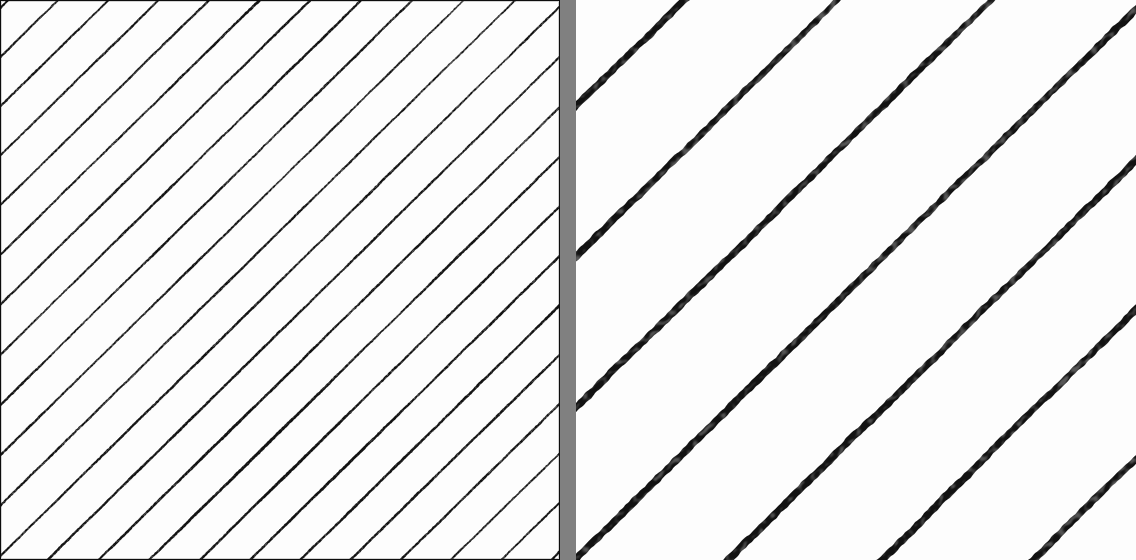
Left, the full canvas; right, a detail of the centre.
This pattern is drawn by a WebGL 1 fragment shader. Its source:

```glsl
precision highp float;
// Hand-inked diagonal hatching on white paper inside a thin dark frame.

uniform vec2 u_resolution;

const float TAU = 6.28319;

// Layout, in canvas units
const float LINE_SLOPE = 0.982;
const float LINE_SPACING = 0.0889;      // vertical step between lines
const float FIRST_LINE = 0.1016;        // drop of the first line on the left edge
const float DRIFT_AMOUNT = 0.0030;      // slow unevenness of the spacing
const float DRIFT_PERIOD = 18.0;        // in lines
const float LINE_HALF_WIDTH = 0.0020;
const float FRAME_WIDTH = 0.0021;

// Hand-drawn wear
const float WOBBLE = 0.0009;            // sideways wander of the pen
const float PRESSURE_VARIATION = 0.45;  // slow change of width
const float EDGE_ROUGHNESS = 0.0007;
const float GRAIN_FREQUENCY = 210.0;

const vec3 PAPER = vec3(0.992);
const vec3 INK = vec3(0.07);
const vec3 WORN_INK = vec3(0.34);
const vec3 FRAME_INK = vec3(0.05);

vec2 randomGradient(vec2 cell) {
  float angle = TAU * fract(sin(dot(cell, vec2(127.1, 311.7))) * 43758.5);
  return vec2(cos(angle), sin(angle));
}

// Gradient noise, roughly -0.7 to 0.7
float gradientNoise(vec2 p) {
  vec2 cell = floor(p);
  vec2 f = p - cell;
  vec2 w = f * f * f * (f * (f * 6.0 - 15.0) + 10.0);
  vec2 e = vec2(1.0, 0.0);
  float a = dot(randomGradient(cell), f);
  float b = dot(randomGradient(cell + e.xy), f - e.xy);
  float c = dot(randomGradient(cell + e.yx), f - e.yx);
  float d = dot(randomGradient(cell + e.xx), f - e.xx);
  return mix(mix(a, b, w.x), mix(c, d, w.x), w.y);
}

// Antialiased coverage of a signed distance that is negative inside
float coverage(float dist, float pixel) {
  return clamp(0.5 - dist / pixel, 0.0, 1.0);
}

float lineDrift(float index) {
  return DRIFT_AMOUNT * (0.4 + sin(TAU * (index - 8.5) / DRIFT_PERIOD));
}

void main() {
  vec2 uv = gl_FragCoord.xy / u_resolution;
  float pixel = 1.0 / min(u_resolution.x, u_resolution.y);

  // Nearest line; the drop is measured down the left edge
  float drop = 1.0 - uv.y + LINE_SLOPE * uv.x - FIRST_LINE;
  float index = floor(drop / LINE_SPACING + 0.5);
  float slant = length(vec2(1.0, LINE_SLOPE));
  float across = (drop - index * LINE_SPACING - lineDrift(index)) / slant;
  float along = dot(uv, vec2(1.0, LINE_SLOPE)) / slant;

  // Wandering stroke, each line with its own noise row
  float row = index * 7.37;
  float wander = gradientNoise(vec2(along * 9.0, row))
               + 0.6 * gradientNoise(vec2(along * 45.0, row + 3.3));
  across += WOBBLE * wander;

  // Pen pressure and rough edges
  float pressure = gradientNoise(uv * 3.0 + 5.0)
                 + 0.5 * gradientNoise(vec2(along * 14.0, row + 1.7));
  float halfWidth = LINE_HALF_WIDTH * (1.0 + PRESSURE_VARIATION * pressure);
  float side = across < 0.0 ? 0.4 : 2.9;
  halfWidth += EDGE_ROUGHNESS * gradientNoise(vec2(along * GRAIN_FREQUENCY, row + side));
  float stroke = coverage(abs(across) - halfWidth, pixel);

  // Dry flecks show most where the pressure is light
  float grain = gradientNoise(vec2(along, across * 1.5) * GRAIN_FREQUENCY + row);
  float wear = smoothstep(-0.2, 0.6, grain - 0.4 * pressure);
  vec3 color = mix(PAPER, mix(INK, WORN_INK, wear), stroke);

  // Frame along the canvas edge
  vec2 inset = min(uv, 1.0 - uv);
  float frame = coverage(min(inset.x, inset.y) - FRAME_WIDTH, pixel);
  color = mix(color, FRAME_INK, frame);

  gl_FragColor = vec4(color, 1.0);
}
```
